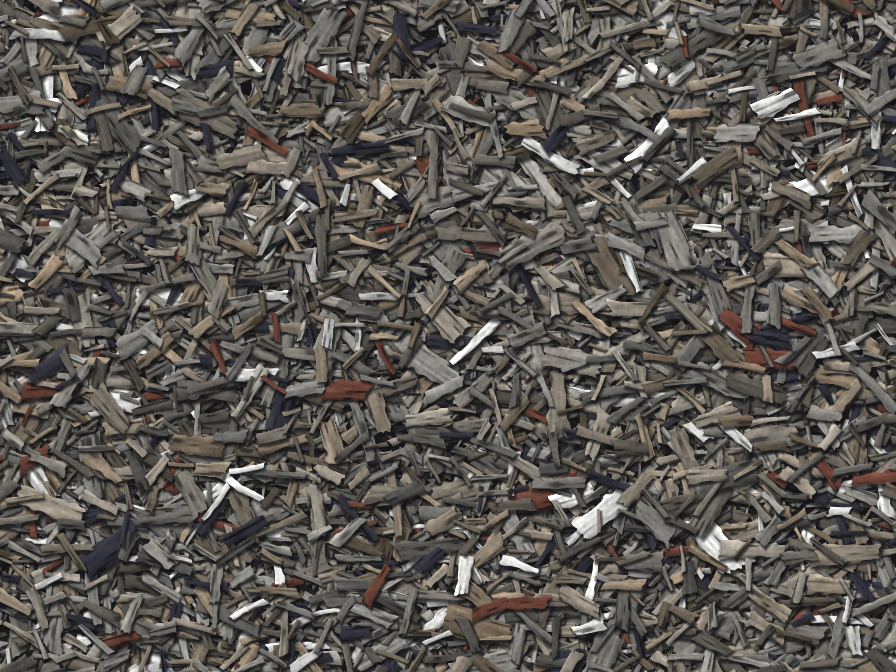
Reproduce this texture procedurally as a Shadertoy shader.

```glsl
const int   LAYERS       = 14;
const float CELL_MIN     = 0.021;   // grid pitch of the finest splinters
const float CELL_MAX     = 0.068;   // grid pitch of the largest chips
const float PRESENCE     = 0.68;    // chance that a cell holds a chip
const float SHADOW_DEPTH = 0.74;
const float GRAIN_PITCH  = 250.0;
const vec2  LIGHT        = vec2(-0.45, 0.89);

const vec3 GAP   = vec3(0.075, 0.075, 0.085);
const vec3 SOIL  = vec3(0.23, 0.21, 0.19);
const vec3 GREY  = vec3(0.445, 0.440, 0.425);
const vec3 BROWN = vec3(0.470, 0.415, 0.345);
const vec3 PALE  = vec3(0.83, 0.83, 0.82);
const vec3 SLATE = vec3(0.19, 0.19, 0.23);
const vec3 RUST  = vec3(0.40, 0.25, 0.21);

vec4 hash4(vec3 p) {
    vec4 v = fract(p.xyzx * vec4(0.1031, 0.1030, 0.0973, 0.1099));
    v += dot(v, v.wzxy + 33.33);
    return fract((v.xxyz + v.yzzw) * v.zywx);
}

float noise(vec2 p) {
    vec2 i = floor(p), f = fract(p);
    f = f * f * (3.0 - 2.0 * f);
    float a = hash4(vec3(i, 7.0)).x;
    float b = hash4(vec3(i + vec2(1, 0), 7.0)).x;
    float c = hash4(vec3(i + vec2(0, 1), 7.0)).x;
    float d = hash4(vec3(i + vec2(1, 1), 7.0)).x;
    return mix(mix(a, b, f.x), mix(c, d, f.x), f.y);
}

// Slightly bent, skewed and tapered plank lying along x
float chipDistance(vec2 q, vec2 halfSize, vec4 warp) {
    vec3 w = warp.xyz - 0.5;
    q.y += 0.16 * w.x * q.x * q.x / halfSize.x;
    q.x += 1.1 * w.y * q.y;
    float taper = 1.0 - 0.7 * w.z * clamp(q.x / halfSize.x, -1.0, 1.0);
    vec2 d = abs(q) - halfSize * vec2(1.0, taper);
    return min(max(d.x, d.y), 0.0) + length(max(d, 0.0));
}

// Weathered wood: mostly grey to brown, with rare pale, slate and rusty pieces
vec3 woodColor(vec4 r) {
    vec3 c = mix(GREY, BROWN, r.y * r.y) * mix(0.66, 1.34, r.z);
    if (r.x > 0.94) c = PALE * mix(0.85, 1.1, r.z);
    else if (r.x < 0.055) c = SLATE;
    else if (r.x < 0.08) c = RUST;
    return c;
}

vec3 chipColor(vec2 q, vec2 halfSize, vec2 axis, vec4 tint, vec2 seed) {
    float fine   = noise(vec2(q.x * 38.0, q.y * GRAIN_PITCH) + seed);
    float coarse = noise(vec2(q.x * 25.0, q.y * 110.0) + seed.yx);
    float speck  = noise(q * 240.0 + seed);
    float grain  = 0.62 + 0.36 * fine + 0.24 * coarse + 0.16 * speck;
    grain *= mix(0.62, 1.0, smoothstep(0.10, 0.28, fine));

    // Rounded long sides: one catches the light, the other falls off
    float side  = clamp(q.y / halfSize.y, -1.0, 1.0);
    float bevel = side * abs(side) * dot(vec2(-axis.y, axis.x), LIGHT);
    return woodColor(tint) * grain * (1.0 + 0.26 * bevel);
}

void paintLayer(inout vec3 col, vec2 uv, float layer, float px) {
    float cell = mix(CELL_MIN, CELL_MAX, fract(layer * 0.618 + 0.4));
    vec2 grid = uv / cell + layer * vec2(17.37, 9.71);
    vec2 home = floor(grid);

    for (int j = -1; j <= 1; j++)
    for (int i = -1; i <= 1; i++) {
        vec2 id = home + vec2(i, j);
        vec4 place = hash4(vec3(id, layer + 1.0));
        vec4 shape = hash4(vec3(id, layer + 41.0));
        vec4 tint  = hash4(vec3(id, layer + 83.0));
        if (tint.w > PRESENCE) continue;

        vec2 p = (grid - id - 0.5 - 0.6 * (place.xy - 0.5)) * cell;
        float angle = 3.14159 * place.z - 0.22 * sin(6.28318 * place.z);
        vec2 axis = vec2(cos(angle), sin(angle));
        mat2 toChip = mat2(axis.x, -axis.y, axis.y, axis.x);
        vec2 q = toChip * p;

        float len = cell * mix(0.38, 0.86, place.w);
        vec2 halfSize = vec2(len, max(0.0022, len * mix(0.12, 0.44, shape.w * shape.w)));

        // Soft shadow thrown away from the light
        vec2 shifted = toChip * (p + LIGHT * 0.09 * cell);
        float shade = smoothstep(0.10, -0.04, chipDistance(shifted, halfSize, shape) / cell);
        col = mix(col, GAP, SHADOW_DEPTH * shade);

        // Splintered outline and wood surface
        float d = chipDistance(q, halfSize, shape);
        if (d > 0.006) continue;
        vec2 seed = place.xy * 90.0 + shape.yz * 50.0;
        d += (noise(q * vec2(90.0, 230.0) + seed) - 0.5) * min(0.007, 0.55 * halfSize.y);
        float cover = smoothstep(0.7 * px, -0.7 * px, d);
        if (cover > 0.0)
            col = mix(col, chipColor(q, halfSize, axis, tint, seed), cover);
    }
}

void mainImage(out vec4 fragColor, in vec2 fragCoord) {
    vec2 uv = fragCoord / iResolution.y;
    float px = 1.0 / iResolution.y;

    // Dark crumbs beneath, then chips from the bottom up
    vec3 col = mix(GAP, SOIL, noise(uv * 150.0) * noise(uv * 60.0));
    for (int n = 0; n < LAYERS; n++) paintLayer(col, uv, float(n), px);

    fragColor = vec4(clamp(col, 0.0, 1.0), 1.0);
}
```
